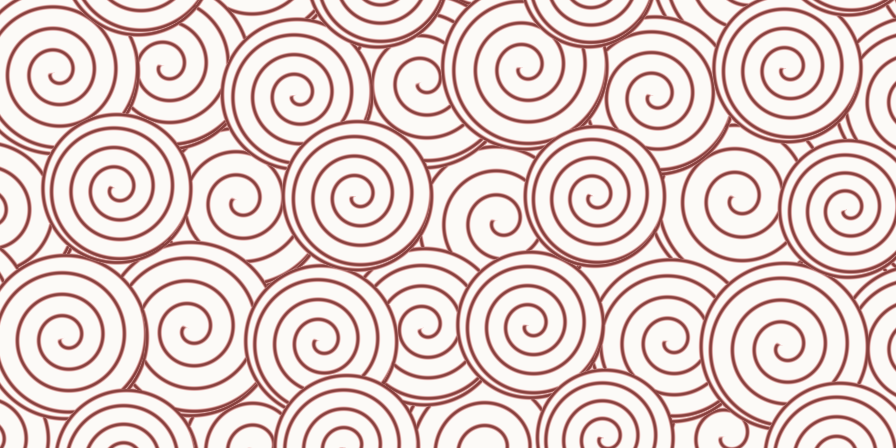
Reproduce this pattern procedurally as a WebGL 2 fragment shader.

```glsl
#version 300 es
precision highp float;

// Overlapping paper discs, each filled with one thin red-brown spiral.
// Discs sit on a jittered, staggered grid split into four interleaved layers,
// which are painted back to front so that nearer discs hide farther ones.

uniform vec2 u_resolution;
out vec4 fragColor;

// Lengths are in canvas heights.
const vec3 PAPER = vec3(0.99, 0.98, 0.97);
const vec3 INK = vec3(0.53, 0.25, 0.24);
const vec3 INK_FALLOFF = vec3(1.5, 1.0, 1.0); // keeps soft edges reddish
const float CELL = 0.27;          // grid spacing
const float JITTER = 0.09;        // full range of centre displacement
const float RADIUS_BACK = 0.200;
const float RADIUS_FRONT = 0.162;
const float RADIUS_RANGE = 0.03;
const float TURNS = 3.8;          // spiral turns per disc
const float TIP_TURN = 0.3;       // the spiral starts after this many turns
const float TIP_PHASE = -0.2;
const float PHASE_RANGE = 0.16;
const float LINE_CORE = 0.001;    // half width of the solid line
const float LINE_EDGE = 0.007;    // half width including the soft edge
const float TAU = 6.2831853;

vec4 hash4(vec2 cell) {
  vec4 q = fract(cell.xyxy * vec4(0.1031, 0.1030, 0.0973, 0.1099));
  q += dot(q, q.wzxy + 33.33);
  return fract((q.xxyz + q.yzzw) * q.zywx);
}

float stroke(float dist) {
  return 1.0 - smoothstep(LINE_CORE, LINE_EDGE, abs(dist));
}

// Archimedean spiral growing counterclockwise from a small hooked tip.
float spiralInk(vec2 p, float pitch, float phase) {
  float d = length(p);
  float angle = fract(atan(p.y, p.x + 1e-6) / TAU + phase);
  float ring = max(round(d / pitch - angle), 0.0);
  float turn = ring + angle;
  // Correct the radial distance for the slope of the arm.
  float slope = pitch / (TAU * max(d, 0.1 * pitch));
  float dist = (d - turn * pitch) / sqrt(1.0 + slope * slope);
  return stroke(dist) * smoothstep(TIP_TURN - 0.04, TIP_TURN + 0.04, turn);
}

// Paints the disc of one layer that can reach p over the ink below it.
float paintDisc(float inkBelow, vec2 p, int layer) {
  vec2 parity = vec2(layer & 1, (layer ^ (layer >> 1)) & 1);
  vec2 stagger = vec2(0.5 * parity.y, 0.0);
  vec2 cell = 2.0 * round((p / CELL - parity - stagger) * 0.5) + parity;
  vec4 rnd = hash4(cell + 57.0);

  vec2 centre = (cell + stagger) * CELL + (rnd.xy - 0.5) * JITTER;
  float radius = mix(RADIUS_BACK, RADIUS_FRONT, float(layer) / 3.0)
               + (rnd.z - 0.5) * RADIUS_RANGE;
  float phase = TIP_PHASE + (rnd.w - 0.5) * PHASE_RANGE;

  vec2 local = p - centre;
  float rim = length(local) - radius;
  float cover = 1.0 - smoothstep(-LINE_EDGE, LINE_EDGE, rim);
  float ink = mix(inkBelow, spiralInk(local, radius / TURNS, phase), cover);
  return max(ink, stroke(rim));
}

void main() {
  vec2 p = gl_FragCoord.xy / u_resolution.y;

  float ink = 0.0;
  for (int layer = 0; layer < 4; layer++) {
    ink = paintDisc(ink, p, layer);
  }

  vec3 colour = mix(PAPER, INK, pow(vec3(ink), INK_FALLOFF));
  fragColor = vec4(colour, 1.0);
}
```
